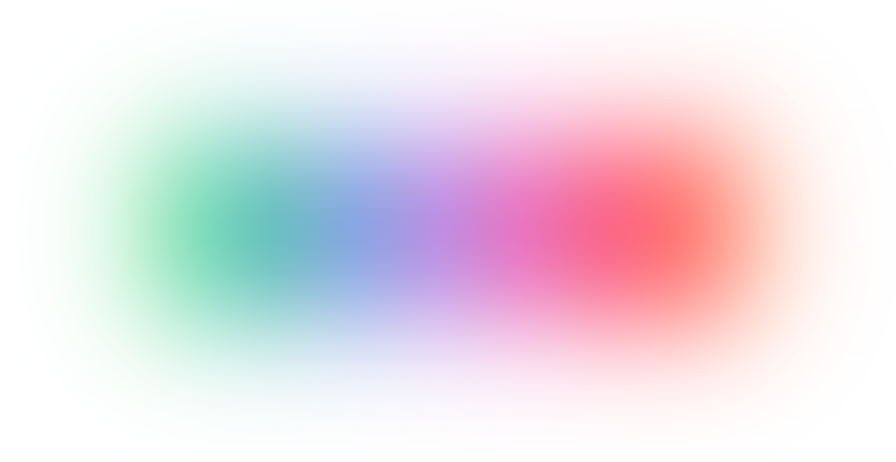
Reproduce this background procedurally as a WebGL 1 fragment shader.

```glsl
precision highp float;
// A soft horizontal bar of blurred rainbow light on white, green through violet to coral.
uniform vec2 u_resolution;

// Smooth approximation of the normal cumulative distribution.
float gaussianStep(float x) {
  x = clamp(x, -4.0, 4.0);
  return 1.0 / (1.0 + exp(-x * (1.5976 + 0.07056 * x * x)));
}

// Gaussian-blurred interval from lo to hi.
float blurredSpan(float x, float lo, float hi, float sigma) {
  return gaussianStep((x - lo) / sigma) - gaussianStep((x - hi) / sigma);
}

float ramp(float lo, float hi, float x) {
  return clamp((x - lo) / (hi - lo), 0.0, 1.0);
}

// Hue sweep along the bar.
vec3 barColour(float x) {
  vec3 colour = vec3(0.43, 0.88, 0.59);
  colour = mix(colour, vec3(0.40, 0.83, 0.69), ramp(0.14, 0.23, x));
  colour = mix(colour, vec3(0.41, 0.75, 0.75), ramp(0.23, 0.305, x));
  colour = mix(colour, vec3(0.54, 0.65, 0.89), ramp(0.305, 0.40, x));
  colour = mix(colour, vec3(0.74, 0.56, 0.89), ramp(0.40, 0.49, x));
  colour = mix(colour, vec3(0.91, 0.46, 0.76), ramp(0.49, 0.58, x));
  colour = mix(colour, vec3(0.98, 0.40, 0.54), ramp(0.58, 0.675, x));
  colour = mix(colour, vec3(1.00, 0.41, 0.41), ramp(0.675, 0.75, x));
  return mix(colour, vec3(1.00, 0.49, 0.32), ramp(0.75, 0.88, x));
}

void main() {
  vec2 uv = gl_FragCoord.xy / u_resolution;

  // Blurred box, scaled to full strength along its centre line.
  float across = blurredSpan(uv.x, 0.167, 0.834, 0.064);
  float down = blurredSpan(uv.y, 0.31, 0.694, 0.127) / 0.87;
  float strength = clamp(across * down, 0.0, 1.0);

  gl_FragColor = vec4(mix(vec3(1.0), barColour(uv.x), strength), 1.0);
}
```
